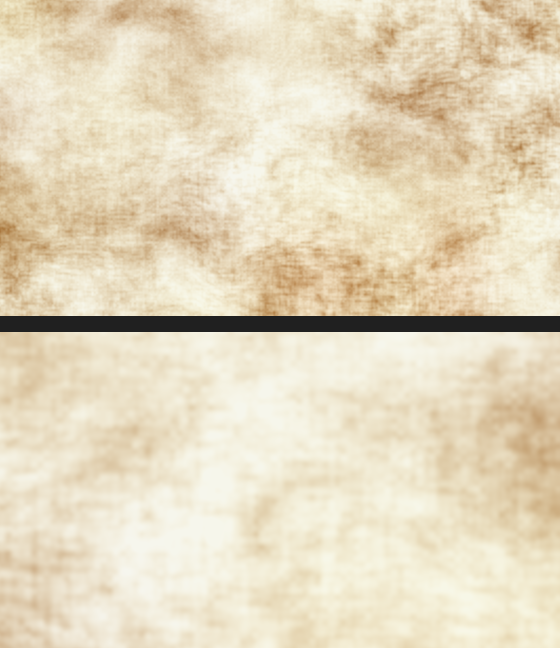
Top, the full canvas; bottom, a detail of the centre.
Reproduce this texture procedurally as a Shadertoy shader.

```glsl
#define PAPER vec3(0.906, 0.852, 0.730)
#define TONE_GAIN vec3(0.047, 0.079, 0.110)
#define TONE_BEND vec3(0.009, 0.013, 0.013)
#define YELLOW_TINT vec3(0.004, 0.006, -0.022)
#define STAIN_TINT vec3(0.010, -0.022, -0.012)
#define BLOTCH_SCALE 2.6
#define BLOTCH_DEPTH 1.28
#define OCTAVE_GAIN 0.82
#define FIBRE_DEPTH 0.36
#define GRAIN_DEPTH 0.28
#define STAIN_DEPTH 1.1

float hash(vec2 p) {
    return fract(sin(dot(p, vec2(127.1, 311.7))) * 43758.5453);
}

// Smooth value noise from -1 to 1
float noise(vec2 p) {
    vec2 cell = floor(p);
    vec2 f = fract(p);
    vec2 s = f * f * (3.0 - 2.0 * f);
    float low = mix(hash(cell), hash(cell + vec2(1.0, 0.0)), s.x);
    float high = mix(hash(cell + vec2(0.0, 1.0)), hash(cell + 1.0), s.x);
    return 2.0 * mix(low, high, s.y) - 1.0;
}

// Layered blotches; the finer layers fade where the paper is smooth
float blotches(vec2 p, float roughness) {
    const mat2 turn = mat2(0.8, 0.6, -0.6, 0.8);
    float sum = 0.0;
    float depth = BLOTCH_DEPTH;
    p *= BLOTCH_SCALE;
    for (int i = 0; i < 6; i++) {
        sum += depth * noise(p) * (i < 3 ? 1.0 : roughness);
        p = turn * p * 2.03 + vec2(17.3, 9.1);
        depth *= OCTAVE_GAIN;
    }
    return sum;
}

// Woven threads along both axes
float fibres(vec2 p) {
    float across = noise(p * vec2(26.0, 135.0) + 3.7);
    float upright = noise(p * vec2(140.0, 22.0) + 51.2);
    return across + 0.8 * upright;
}

// Soft oval patch
float patchMask(vec2 p, vec2 center, vec2 radius) {
    vec2 d = (p - center) / radius;
    return exp(-dot(d, d));
}

void mainImage(out vec4 fragColor, in vec2 fragCoord) {
    vec2 p = fragCoord / iResolution.y;
    float aspect = iResolution.x / iResolution.y;

    // Ragged outlines, drawn out slightly sideways
    vec2 warp = vec2(noise(p * 7.0 + 4.0), noise(p * 7.0 + 31.0));
    vec2 q = (p + 0.025 * warp) * vec2(0.88, 1.14);

    // Brown stains rising from the lower edge
    float stain = patchMask(p, vec2(0.81 * aspect, 0.08), vec2(0.14, 0.30))
                + patchMask(p, vec2(0.57 * aspect, 0.10), vec2(0.24, 0.19));

    // Tone in standard deviations around the paper colour
    float roughness = 1.0 + 0.55 * noise(p * 2.3 + 12.0);
    float tone = blotches(q + 5.0, roughness) + 0.1;
    tone += FIBRE_DEPTH * roughness * fibres(p);
    tone += GRAIN_DEPTH * noise(p * 150.0);
    tone -= STAIN_DEPTH * stain;
    tone = clamp(tone, -3.3, 2.4);

    // Colour
    vec3 color = PAPER + TONE_GAIN * tone - TONE_BEND * tone * tone;
    color += YELLOW_TINT * noise(p * 3.1 + 40.0);
    color += STAIN_TINT * stain;
    fragColor = vec4(clamp(color, 0.0, 1.0), 1.0);
}
```
